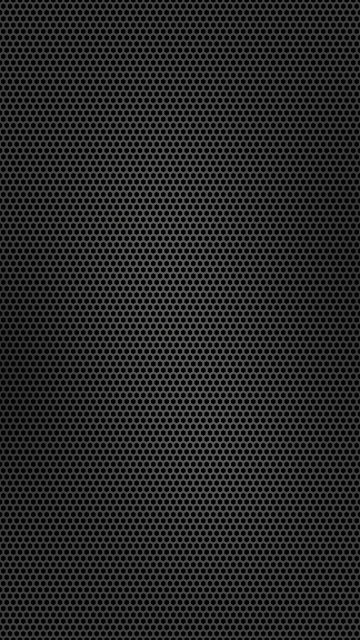
Give the GLSL for this pattern, as a Shadertoy shader.

```glsl
// Dark perforated metal sheet: staggered hexagonal holes under a soft diagonal sheen.

const vec2 REPEATS = vec2(54.0, 102.0);     // holes across, rows down
const float HOLE_RADIUS = 0.335;            // centre to flat side, in hole pitches
const float ROW_STEP = 0.8660254;           // row spacing of a regular lattice
const vec2 CELL = vec2(1.0, 2.0 * ROW_STEP);
const vec3 HOLE_COLOR = vec3(0.012);
const vec3 METAL_TINT = vec3(1.0, 1.0, 0.995);

float hash(vec2 p) {
    return fract(sin(dot(p, vec2(127.1, 311.7))) * 43758.5453);
}

// Offset from the nearest hole centre (xy) and that centre (zw)
vec4 nearestHole(vec2 p) {
    vec2 evenCenter = floor(p / CELL + 0.5) * CELL;
    vec2 oddCenter = (floor(p / CELL) + 0.5) * CELL;
    vec2 toEven = p - evenCenter;
    vec2 toOdd = p - oddCenter;
    return dot(toEven, toEven) < dot(toOdd, toOdd)
        ? vec4(toEven, evenCenter)
        : vec4(toOdd, oddCenter);
}

// Signed distance to a hexagon with its points at top and bottom
float hexagon(vec2 p, float radius) {
    p = abs(p);
    return max(p.x, dot(p, vec2(0.5, 0.8660254))) - radius;
}

// Soft elliptical spot
float glow(vec2 uv, vec2 center, vec2 size) {
    vec2 d = (uv - center) / size;
    return exp(-dot(d, d));
}

// Brightness of the sheet; uv spans 0 to 1 on both axes
float sheen(vec2 uv) {
    float light = 0.245;
    light += 0.105 * glow(uv, vec2(0.46, 0.62), vec2(0.28, 0.27));
    light += 0.080 * glow(uv, vec2(0.60, 0.28), vec2(0.25, 0.20));
    light -= 0.060 * glow(uv, vec2(0.02, 0.42), vec2(0.20, 0.18));
    light -= 0.035 * glow(uv, vec2(0.98, 0.60), vec2(0.18, 0.25));
    return light;
}

void mainImage(out vec4 fragColor, in vec2 fragCoord) {
    vec2 uv = fragCoord / iResolution.xy;
    vec2 p = uv * REPEATS * vec2(1.0, ROW_STEP);
    float pixel = REPEATS.x / iResolution.x;

    // Perforation
    vec4 hole = nearestHole(p);
    float dist = hexagon(hole.xy, HOLE_RADIUS);
    float metal = smoothstep(-0.55 * pixel, 0.55 * pixel, dist);

    // Lit sheet, brighter where walls meet, with slight variation between holes
    float light = sheen(uv);
    light *= 0.97 + 0.12 * smoothstep(0.05, 0.22, dist);
    light *= 1.0 + 0.04 * (hash(floor(hole.zw * 2.0 + 0.5)) - 0.5);

    fragColor = vec4(mix(HOLE_COLOR, METAL_TINT * light, metal), 1.0);
}
```
